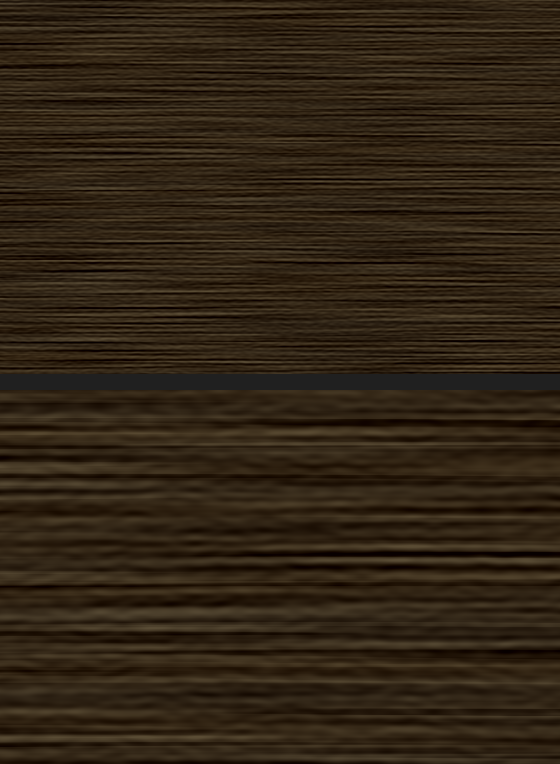
Top, the full canvas; bottom, a detail of the centre.
Reproduce this texture procedurally as a Shadertoy shader.

```glsl
// Dark brown wood veneer with fine, straight horizontal grain.

#define DARK_WOOD  vec3(0.090, 0.042, 0.000)
#define LIGHT_WOOD vec3(0.290, 0.238, 0.158)
#define WARM_TINT  vec3(0.012, 0.000, -0.014)
#define MID_TONE   0.50   // average position between dark and light
#define CONTRAST   0.72   // strength of all grain
#define PORE_DEPTH 0.60   // darkness of the long thin pores
#define GLINT      0.38   // brightness of the pale fibres
#define WAVER      0.002  // vertical drift of the fibres
#define CRISPNESS  0.22   // share of the neighbouring grain taken away
#define LINE_STEP  0.006  // distance to the neighbouring grain

const float TAU = 6.28319;

float hash(vec2 p) {
    vec3 q = fract(vec3(p.xyx) * 0.1031);
    q += dot(q, q.yzx + 33.33);
    return fract((q.x + q.y) * q.z);
}

// Dot product of a random unit gradient with the offset from its cell corner
float corner(vec2 cell, vec2 offset) {
    float angle = TAU * hash(cell);
    return dot(vec2(cos(angle), sin(angle)), offset);
}

float gradientNoise(vec2 p) {
    vec2 cell = floor(p);
    vec2 f = p - cell;
    vec2 fade = f * f * f * (f * (f * 6.0 - 15.0) + 10.0);
    float low  = mix(corner(cell, f),
                     corner(cell + vec2(1, 0), f - vec2(1, 0)), fade.x);
    float high = mix(corner(cell + vec2(0, 1), f - vec2(0, 1)),
                     corner(cell + vec2(1, 1), f - vec2(1, 1)), fade.x);
    return mix(low, high, fade.y);
}

// Noise stretched along x; the seed moves each layer to its own region
float fibres(vec2 p, vec2 frequency, float seed) {
    return gradientNoise(p * frequency + seed * vec2(17.37, 41.73));
}

// Fibres of several widths, with long dark pores and pale lines
float grain(vec2 p) {
    float pores = smoothstep(0.20, 0.34, fibres(p, vec2(0.9, 121.0), 7.0));
    float pale  = smoothstep(0.22, 0.36, fibres(p, vec2(1.2, 137.0), 8.0));
    return 0.35 * fibres(p, vec2(1.7, 67.0), 2.0)
         + 1.00 * fibres(p, vec2(2.1, 119.0), 3.0)
         + 0.90 * fibres(p, vec2(3.9, 151.0), 4.0)
         + 0.45 * fibres(p, vec2(47.0, 167.0), 5.0)
         + GLINT * pale - PORE_DEPTH * pores;
}

void mainImage(out vec4 fragColor, in vec2 fragCoord) {
    vec2 p = fragCoord / iResolution.y;
    p.y += WAVER * fibres(p, vec2(1.6, 7.0), 6.0);

    // Crisp lines: take away the grain just above and below
    vec2 lineStep = vec2(0.0, LINE_STEP);
    float neighbours = grain(p + lineStep) + grain(p - lineStep);
    float tone = MID_TONE + CONTRAST * (grain(p) - CRISPNESS * neighbours);

    // Slow shifts between olive and warm brown
    float warmth = fibres(p, vec2(1.3, 43.0), 9.0);
    vec3 color = mix(DARK_WOOD, LIGHT_WOOD, clamp(tone, -0.3, 1.3));
    color += warmth * WARM_TINT;

    fragColor = vec4(max(color, 0.0), 1.0);
}
```
